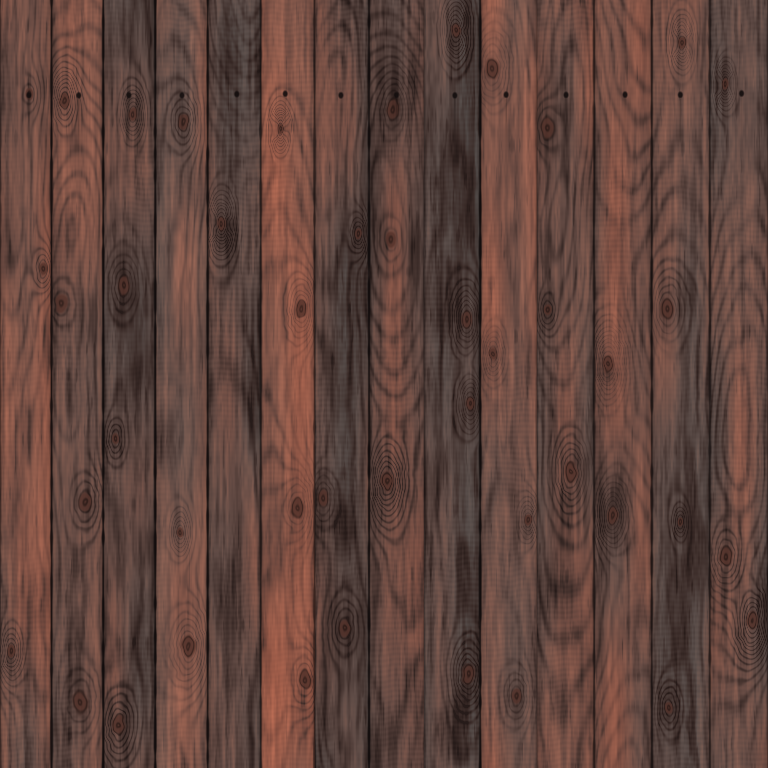
Give the GLSL for this texture, as a three.js fragment shader.

```glsl
// Fourteen weathered red-brown vertical planks with grain, knots, nails and dark seams.
varying vec2 vUv;

const float PLANKS = 14.0;
const float WIDTH_DRIFT = 0.0195;    // planks widen slightly towards the right
const float SEAM_HALF = 0.0013;
const float SEAM_SOFT = 0.0014;
const float RING_FREQ = 120.0;
const float RING_DEPTH = 0.23;
const float FIBRE_DEPTH = 0.32;
const float SAW_FREQ = 145.0;
const float SAW_DEPTH = 0.035;
const float NAIL_Y = 0.877;
const float NAIL_RADIUS = 0.0034;
const float KNOT_SLOTS = 4.0;
const float KNOT_CHANCE = 0.72;
const float TONE_LIFT = 0.07;

const vec3 SHADOW = vec3(0.15, 0.105, 0.097);
const vec3 BROWN = vec3(0.385, 0.292, 0.267);
const vec3 TAN = vec3(0.61, 0.42, 0.355);
const vec3 RED_SHIFT = vec3(0.055, -0.012, -0.028);
const vec3 KNOT_COLOR = vec3(0.26, 0.155, 0.13);
const vec3 SEAM_COLOR = vec3(0.07, 0.05, 0.05);

float hash(vec2 p) {
  return fract(sin(dot(p, vec2(12.9898, 78.233))) * 43758.545);
}

float noise(vec2 p) {
  vec2 i = floor(p), f = fract(p);
  f = f * f * (3.0 - 2.0 * f);
  return mix(mix(hash(i), hash(i + vec2(1.0, 0.0)), f.x),
             mix(hash(i + vec2(0.0, 1.0)), hash(i + 1.0), f.x), f.y);
}

// Value number i out of four rows of four
float pick(vec4 a, vec4 b, vec4 c, vec4 d, float i) {
  float r = floor((i + 0.5) / 4.0);
  vec4 row = r < 0.5 ? a : r < 1.5 ? b : r < 2.5 ? c : d;
  vec4 lane = 1.0 - min(abs(vec4(0.0, 1.0, 2.0, 3.0) - (i - 4.0 * r)), 1.0);
  return dot(row, lane);
}

float plankTone(float i) {
  return pick(vec4(0.60, 0.60, 0.44, 0.67), vec4(0.45, 0.70, 0.41, 0.45),
              vec4(0.39, 0.65, 0.52, 0.51), vec4(0.51, 0.50, 0.5, 0.5), i);
}

float plankWarmth(float i) {
  return pick(vec4(0.7, 0.6, 0.2, 0.5), vec4(0.1, 1.1, 0.1, 0.5),
              vec4(-0.3, 0.7, 0.6, 0.6), vec4(0.2, 0.3, 0.0, 0.0), i);
}

float seamStrength(float i) {
  return pick(vec4(0.5, 0.9, 1.0, 1.0), vec4(0.95, 0.7, 0.65, 1.0),
              vec4(0.35, 1.0, 0.35, 0.7), vec4(0.8, 0.7, 0.5, 0.5), i);
}

float plankEdge(float i) {
  float s = i / PLANKS;
  return s - WIDTH_DRIFT * sin(3.14159 * s);
}

void main() {
  vec2 uv = vUv;

  // Plank index and position inside it
  float id = 0.0;
  for (float i = 1.0; i < PLANKS; i++) id += step(plankEdge(i), uv.x);
  float left = plankEdge(id), right = plankEdge(id + 1.0);
  float width = right - left;
  float x = uv.x - 0.5 * (left + right);
  vec2 seed = vec2(id * 17.3, id * 5.7);

  // Growth rings: long arches cut from a wandering heart
  float wander = (noise(vec2(uv.y * 3.0, 2.0) + seed) - 0.5) * width;
  float depth = 0.11 * noise(vec2(uv.y * 2.6, 9.0) + seed);
  float bend = 0.006 * noise(vec2(x * 45.0, uv.y * 16.0) + seed);
  float rings = length(vec2(x - wander, depth)) + bend;

  // Knots pull the rings around them
  float core = 0.0, halo = 0.0;
  for (float k = 0.0; k < KNOT_SLOTS; k++) {
    vec2 key = vec2(id + 3.0, k * 7.0 + 1.0);
    float present = step(hash(key), KNOT_CHANCE);
    float size = mix(0.004, 0.0125, hash(key + 11.0));
    float knotX = (hash(key + 23.0) - 0.5) * 0.7 * width;
    float knotY = (k + 0.1 + 0.8 * hash(key + 37.0)) / KNOT_SLOTS;
    vec2 d = vec2(x - knotX, (uv.y - knotY) * 0.65);
    d += 0.25 * size * (noise(uv * 110.0 + seed) - 0.5);
    vec2 flow = d * vec2(1.0, 0.6);
    float near = present * exp(-dot(flow, flow) / (size * size * 5.0));
    rings = mix(rings, length(d), near);
    core = max(core, present * (1.0 - smoothstep(size * 0.6, size, length(d))));
    halo = max(halo, near * (0.4 + 0.6 * noise(uv * vec2(60.0, 22.0) + seed)));
  }
  float late = pow(0.5 + 0.5 * sin(6.28318 * RING_FREQ * rings), 2.5);
  float ringMask = 0.35 + 0.9 * noise(vec2(x * 30.0, uv.y * 5.0) + seed + 40.0);

  // Fibres, weathered blotches, pores and saw marks
  float fibre = noise(vec2(x * 240.0, uv.y * 9.0) + seed) - 0.5;
  float fine = noise(vec2(x * 480.0, uv.y * 65.0) + seed) - 0.5;
  float blotch = noise(vec2(x * 28.0, uv.y * 4.5) + seed + 70.0) - 0.5;
  float stain = smoothstep(0.68, 0.95, noise(vec2(x * 38.0, uv.y * 9.0) + seed + 90.0));
  float pore = smoothstep(0.8, 0.95, noise(vec2(x * 300.0, uv.y * 28.0) + seed + 130.0));
  float saw = sin(6.28318 * (SAW_FREQ * uv.y + 0.6 * noise(vec2(x * 50.0, uv.y * 8.0))));
  saw *= noise(vec2(x * 20.0, uv.y * 6.0) + seed + 160.0);

  float tone = plankTone(id) + TONE_LIFT - RING_DEPTH * late * ringMask;
  tone += FIBRE_DEPTH * fibre + 0.17 * fine + 0.33 * blotch + SAW_DEPTH * saw;
  tone -= 0.2 * stain + 0.13 * pore + 0.3 * halo;
  tone = clamp(tone, 0.0, 1.1);

  vec3 color = tone < 0.5 ? mix(SHADOW, BROWN, tone * 2.0) : mix(BROWN, TAN, tone * 2.0 - 1.0);
  color += RED_SHIFT * (plankWarmth(id) - 0.3 + 1.6 * blotch) * smoothstep(0.1, 0.6, tone);
  color = mix(color, KNOT_COLOR * (0.75 + 0.5 * (1.0 - late)), 0.8 * core);

  // One nail per plank with a thin rust streak below
  vec2 nail = vec2(x + (hash(seed) - 0.5) * 0.008, uv.y - NAIL_Y - (hash(seed + 2.0) - 0.5) * 0.004);
  float head = 1.0 - smoothstep(NAIL_RADIUS * 0.5, NAIL_RADIUS * 1.3, length(nail * vec2(1.0, 0.75)));
  float streak = exp(-abs(nail.x) * 900.0) * smoothstep(-0.1, 0.0, nail.y) * step(nail.y, 0.0);
  color = mix(color, SEAM_COLOR, max(0.9 * head, 0.45 * streak * hash(seed + 5.0)));

  // Seams with ragged edges and soft shade beside them
  float gap = min(uv.x - left, right - uv.x);
  float seamId = id + step(0.0, x);
  float ragged = 0.0012 * (noise(vec2(uv.y * 70.0, seamId * 9.0)) - 0.5);
  float strength = seamStrength(seamId);
  float seam = 1.0 - smoothstep(SEAM_HALF - SEAM_SOFT, SEAM_HALF + SEAM_SOFT, gap + ragged);
  color *= 1.0 - 0.28 * strength * exp(-gap * 300.0);
  color = mix(color, SEAM_COLOR, seam * strength);

  gl_FragColor = vec4(color, 1.0);
}
```
